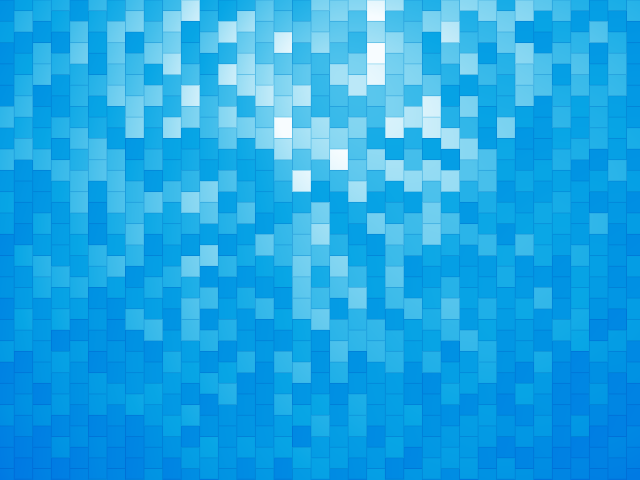
Reproduce this background procedurally as a WebGL 1 fragment shader.

```glsl
precision highp float;

uniform vec2 u_resolution;

float hash(vec2 p) {
  return fract(sin(dot(p, vec2(12.99, 78.23))) * 4375.85);
}

// Deep blue through cyan to white
vec3 blueRamp(float t) {
  vec3 color = mix(vec3(0.0, 0.45, 0.89), vec3(0.0, 0.57, 0.89), clamp(t * 5.0, 0.0, 1.0));
  color = mix(color, vec3(0.03, 0.65, 0.90), clamp(t * 5.0 - 1.0, 0.0, 1.0));
  color = mix(color, vec3(0.25, 0.74, 0.92), clamp(t * 5.0 - 2.0, 0.0, 1.0));
  color = mix(color, vec3(0.55, 0.85, 0.95), clamp(t * 5.0 - 3.0, 0.0, 1.0));
  return mix(color, vec3(0.97, 0.99, 1.0), clamp(t * 5.0 - 4.0, 0.0, 1.0));
}

void main() {
  vec2 uv = gl_FragCoord.xy / u_resolution;

  // Tile columns, every second one shifted by half a tile
  vec2 grid = vec2(uv.x * 34.49 - 0.763, (1.0 - uv.y) * 22.54);
  float column = floor(grid.x);
  grid.y -= 0.5 * (1.0 - mod(column, 2.0));
  vec2 tile = floor(grid);
  vec2 local = fract(grid);

  // Glow from the upper centre sets the range of tile brightness
  float reach = length((uv - vec2(0.5, 0.88)) / vec2(0.66, 0.9));
  float darkest = 0.42 - 0.31 * reach;
  float lightest = 1.0 - 0.22 * reach - 0.45 * reach * reach;
  float level = pow(hash(tile + 7.0), 1.15);
  float brightness = mix(darkest, lightest, level);
  brightness += 0.14 * exp(-12.0 * reach * reach);

  // Slight sheen across each tile
  brightness += 0.02 * (local.x + local.y - 1.0);
  vec3 color = blueRamp(brightness);

  // Thin seams, measured in canvas heights
  vec2 edge = (0.5 - abs(local - 0.5)) * vec2(1.3333 / 34.49, 1.0 / 22.54);
  float soft = 0.7 / u_resolution.y;
  float seam = 1.0 - smoothstep(0.0008 - soft, 0.0008 + soft, min(edge.x, edge.y));
  color = mix(color, color * vec3(0.45, 0.8, 0.92), 0.75 * seam);

  gl_FragColor = vec4(color, 1.0);
}
```
